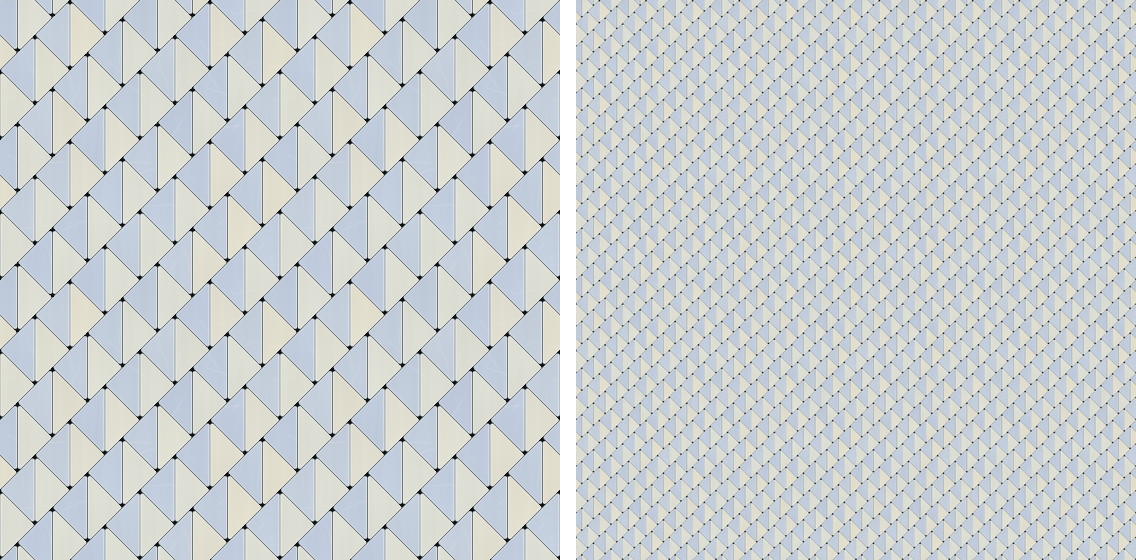
Left: one tile. Right: repeated 3 by 3.
Reproduce this pattern procedurally as a WebGL 2 fragment shader.

```glsl
#version 300 es
precision highp float;
// Square tiles laid in a running bond at 45 degrees, each split upright into
// a blue and a cream triangle. Rounded triangle distances leave thin joints
// and dark stars at the corners; hashes and sines add tint, grain, scratches.
uniform vec2 u_resolution;
out vec4 fragColor;

const float TAU = 6.2831853;
const float UNITS = 16.0;         // half diagonals of a tile per canvas side
const float WEAR_PERIOD = 8.0;    // units after which the tile wear repeats
const float JOINT = 0.006;        // half width of a joint
const float ROUNDING = 0.064;     // corner radius of a triangle
const float RIM_OFFSET = 0.027;   // depth of the polished rim
const float RIM_WIDTH = 0.018;
const float GRAIN = 0.006;
const float SCRATCH = 0.14;
const vec3 BLUE = vec3(0.774, 0.814, 0.864);
const vec3 BLUE_DEEP = vec3(0.748, 0.794, 0.862);
const vec3 CREAM = vec3(0.865, 0.870, 0.828);
const vec3 CREAM_WARM = vec3(0.888, 0.868, 0.798);
const vec3 RIM = vec3(0.930, 0.942, 0.935);
const vec3 JOINT_LINE = vec3(0.290, 0.315, 0.325);
const vec3 GROUT = vec3(0.055, 0.070, 0.080);

float hash(vec2 p) {
  vec3 q = fract(p.xyx * vec3(0.1031, 0.1030, 0.0973));
  q += dot(q, q.yzx + 33.33);
  return fract((q.x + q.y) * q.z);
}

// Signed distance to the right half of the unit diamond, inset and rounded.
float roundedTriangle(vec2 p) {
  float inset = JOINT + ROUNDING;
  float size = 1.0 - (1.0 + sqrt(2.0)) * inset;
  vec2 q = vec2(p.x - inset, abs(p.y));
  float along = clamp((q.x - q.y + size) / (2.0 * size), 0.0, 1.0);
  float slant = length(q - size * vec2(along, 1.0 - along));
  float upright = length(vec2(q.x, max(q.y - size, 0.0)));
  float d = min(slant, upright);
  bool inside = q.x > 0.0 && q.x + q.y < size;
  return (inside ? -d : d) - ROUNDING;
}

// Fine upright brushing, shifted from piece to piece.
float brushedGrain(vec2 p, float seed) {
  float x = p.x + 0.015 * sin(p.y * 2.5 + seed * TAU);
  return 0.50 * sin(x * 9.0 + seed * 31.0)
       + 0.35 * sin(x * 23.0 + seed * 57.0)
       + 0.22 * sin(x * 61.0 + seed * 83.0 + sin(p.y * 3.0));
}

// A few faint straight scratches crossing a tile.
float scratches(vec2 p, vec2 id, float pixel) {
  float sum = 0.0;
  for (int i = 0; i < 3; i++) {
    vec2 key = id + 17.0 * float(i + 1);
    float angle = TAU * hash(key);
    vec2 dir = vec2(cos(angle), sin(angle));
    float across = dot(p, vec2(-dir.y, dir.x)) - hash(key + 3.1) + 0.5;
    float along = dot(p, dir) - hash(key + 5.7) + 0.5;
    float line = 1.0 - smoothstep(0.004, 0.008 + pixel, abs(across));
    float ends = 1.0 - smoothstep(0.15, 0.55, abs(along));
    sum += line * ends * step(0.55, hash(key + 9.3));
  }
  return sum;
}

void main() {
  vec2 uv = gl_FragCoord.xy / u_resolution;
  vec2 p = vec2(uv.x, 1.0 - uv.y) * UNITS;
  float pixel = UNITS / min(u_resolution.x, u_resolution.y);

  // Diagonal rows, each shifted by half a tile.
  float s = p.x + p.y;
  float t = p.x - p.y;
  float row = floor(s * 0.5);
  float column = floor((t + row) * 0.5 + 0.5);
  float sMid = 2.0 * row + 1.0;
  float tMid = 2.0 * column - row;
  vec2 center = 0.5 * vec2(sMid + tMid, sMid - tMid);
  vec2 local = p - center;
  vec2 id = floor(mod(center, WEAR_PERIOD) * 2.0 + 0.5);

  // Tint and wear of each piece.
  float side = step(0.0, local.x);
  vec2 pieceId = id + side * vec2(41.0, 23.0);
  float seed = hash(pieceId);
  float tone = hash(pieceId + 7.7);
  vec3 blue = mix(BLUE, BLUE_DEEP, smoothstep(0.3, 1.0, seed));
  vec3 cream = mix(CREAM, CREAM_WARM, 0.85 * smoothstep(0.5, 1.0, seed));
  vec3 color = mix(blue, cream, side);
  color += 0.018 * (tone - 0.5) + GRAIN * brushedGrain(local, seed);
  color += 0.007 * sin(local.y * 1.8 + tone * TAU);
  color = mix(color, RIM, SCRATCH * scratches(local, id, pixel));

  // Polished rim, brightest along the upright split.
  float d = roundedTriangle(vec2(abs(local.x), local.y));
  float rim = 1.0 - smoothstep(0.0, RIM_WIDTH + 0.3 * pixel, abs(d + RIM_OFFSET));
  float upright = 1.0 - smoothstep(0.04, 0.09, abs(local.x));
  color = mix(color, RIM, rim * mix(0.25, 0.65, upright));

  // Soft grey joints that open into dark corner stars.
  float star = smoothstep(JOINT, 4.0 * JOINT, d);
  float cover = 1.0 - smoothstep(-0.6 * pixel, 0.6 * pixel, d);
  fragColor = vec4(mix(mix(JOINT_LINE, GROUT, star), color, cover), 1.0);
}
```
